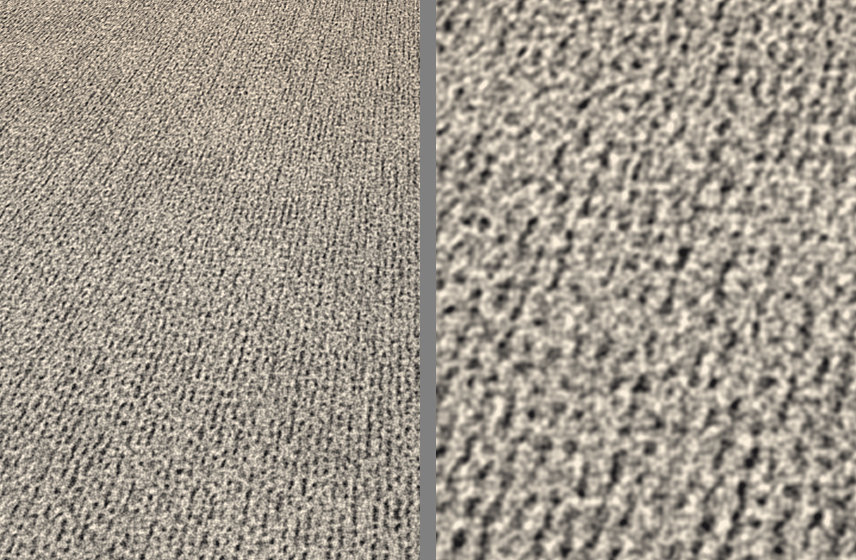
Left, the full canvas; right, a detail of the centre.
Give the GLSL for this texture, as a WebGL 1 fragment shader.

```glsl
precision highp float;
// Looped carpet seen in perspective: pile rows fan out from a vanishing point
// above the upper right. Dark broken flecks sit in the grooves between rows,
// over light tufts and fibre grain, with faint wear and soft room light.

uniform vec2 u_resolution;

#define VANISH vec2(0.73, 1.57)  // where the rows meet, in canvas heights
#define ROWS 76.0                // rows per unit of fan slope
#define FLECKS 140.0             // fleck cells along a row
#define WOBBLE 0.30              // sideways wander of a row
#define BASE_TONE 0.825
#define FLECK_DEPTH 0.58
#define TUFT_GRAIN 0.56
#define FIBRE_GRAIN 0.46
#define FIBRE_SCALE 235.0        // fibre cells per canvas height
#define WEAR 0.05
#define YARN_DARK vec3(0.10, 0.095, 0.10)
#define YARN_LIGHT vec3(0.87, 0.83, 0.765)

const float TAU = 6.2831853;

// Unit gradient with a pseudo-random direction for each lattice point
vec2 gradient(vec2 cell) {
  vec3 q = fract(cell.xyx * vec3(0.1031, 0.1030, 0.0973));
  q += dot(q, q.yzx + 33.33);
  float angle = TAU * fract((q.x + q.y) * q.z);
  return vec2(cos(angle), sin(angle));
}

// Gradient noise, roughly -0.7 to 0.7
float noise(vec2 p) {
  vec2 i = floor(p);
  vec2 f = p - i;
  vec2 w = f * f * f * (f * (f * 6.0 - 15.0) + 10.0);
  vec2 e = vec2(1.0, 0.0);
  float low = mix(dot(gradient(i), f),
                  dot(gradient(i + e.xy), f - e.xy), w.x);
  float high = mix(dot(gradient(i + e.yx), f - e.yx),
                   dot(gradient(i + e.xx), f - e.xx), w.x);
  return mix(low, high, w.y);
}

// Carpet coordinates: x counts rows, y runs along them
vec2 carpetCoords(vec2 p) {
  float depth = VANISH.y - p.y;
  return vec2((p.x - VANISH.x) / depth * ROWS, -log(depth) * FLECKS);
}

// Darkness of the flecks in the grooves; far rows merge into longer streaks
float fleckMask(vec2 c, float far) {
  float across = c.x + WOBBLE * noise(vec2(c.x * 0.9, c.y * 0.6) + 71.0);
  float groove = 0.5 + 0.5 * cos(TAU * across);
  float streak = noise(vec2(c.x * 0.93, c.y * 0.08) + 19.0);
  float breaks = noise(vec2(c.x * 1.37, c.y * 0.9) + 43.0);
  float cover = breaks + mix(0.28, 0.6, far) * streak;
  return groove * smoothstep(-0.34, 0.34, cover);
}

// Yarn tone at one point, 0 dark to 1 light
float carpetTone(vec2 p) {
  vec2 c = carpetCoords(p);
  float far = smoothstep(0.1, 1.0, p.y);
  float tufts = noise(vec2(c.x * 2.1, c.y * 1.15) + 137.0);
  float fibres = noise(p * FIBRE_SCALE + 11.0);
  float wear = noise(p * 3.1 + 5.0) + 0.5 * noise(p * 8.3 + 29.0);
  float tone = BASE_TONE + TUFT_GRAIN * tufts + FIBRE_GRAIN * fibres;
  float depth = FLECK_DEPTH * mix(1.1, 0.85, far);
  return tone + WEAR * wear - depth * fleckMask(c, far);
}

void main() {
  // Average four samples in each pixel for smooth edges
  float tone = 0.0;
  for (int i = 0; i < 4; i++) {
    float k = float(i);
    vec2 offset = vec2(mod(k, 2.0), floor(k / 2.0)) * 0.5 - 0.25;
    tone += 0.25 * carpetTone((gl_FragCoord.xy + offset) / u_resolution.y);
  }

  // Room light: a little dimmer to the right, warmer at the far end
  vec2 uv = gl_FragCoord.xy / u_resolution;
  float light = 1.0 - 0.05 * smoothstep(0.6, 1.0, uv.x);
  vec3 warmth = mix(vec3(1.0), vec3(1.02, 0.99, 0.96), smoothstep(0.5, 1.0, uv.y));

  vec3 colour = mix(YARN_DARK, YARN_LIGHT, clamp(tone, 0.0, 1.15));
  gl_FragColor = vec4(colour * light * warmth, 1.0);
}
```
